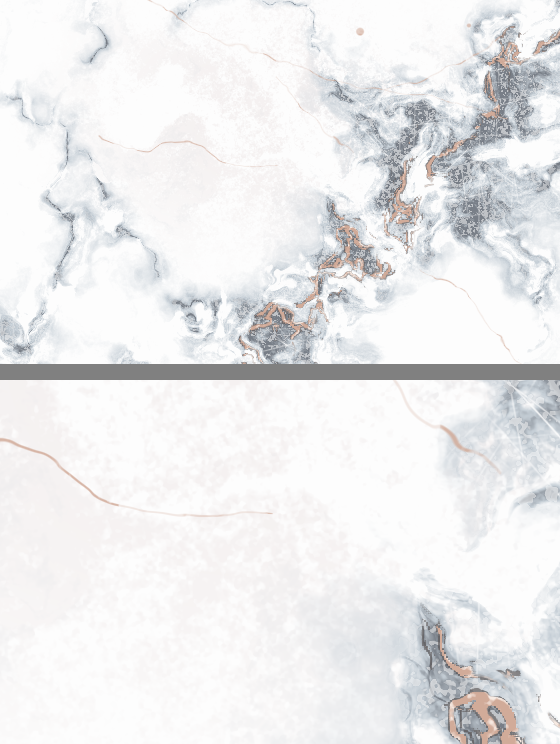
Top, the full canvas; bottom, a detail of the centre.
A Shadertoy shader for this texture:

```glsl
const vec3 WHITE = vec3(0.992, 0.992, 0.992);
const vec3 BLUSH = vec3(0.960, 0.945, 0.944);
const vec3 MIST = vec3(0.775, 0.81, 0.84);
const vec3 SLATE = vec3(0.47, 0.495, 0.53);
const vec3 UMBER = vec3(0.36, 0.34, 0.34);
const vec3 ROSE = vec3(0.82, 0.67, 0.60);
const vec3 CREAM = vec3(0.97, 0.92, 0.89);
const float WARP = 0.26;
const float BAND_WIDTH = 0.12;
const float BAND_DEPTH = 0.64;
const float MOTTLE = 1.7;
const float FINE = 1.7;
const float GRAIN = 0.42;
const float CRACK_WIDTH = 0.0016;
const float VEIN_WIDTH = 0.0012;
const float ROPE_WIDTH = 0.0030;
const float SCRATCH_WIDTH = 0.0008;

// Grey clouds: centre, radius, depth (negative depth bleaches)
const vec4 CLOUDS[12] = vec4[12](
    vec4(1.06, 0.73, 0.15, 0.42), vec4(0.95, 0.56, 0.10, 0.36),
    vec4(1.32, 0.51, 0.22, 0.42), vec4(1.50, 0.72, 0.20, 0.28),
    vec4(1.28, 0.36, 0.14, 0.28), vec4(1.48, 0.25, 0.11, 0.30),
    vec4(0.97, 0.13, 0.13, 0.44), vec4(0.25, 0.35, 0.12, 0.26),
    vec4(0.07, 0.07, 0.13, 0.42), vec4(0.37, 0.01, 0.08, 0.65),
    vec4(0.62, 0.13, 0.09, 0.30), vec4(1.24, 0.14, 0.15, -0.45));

// Blue-grey cracks and thin rose veins: start, end
const vec4 CRACKS[12] = vec4[12](
    vec4(0.52, 0.93, 0.60, 1.01), vec4(0.66, 1.01, 0.89, 0.92),
    vec4(0.89, 0.92, 0.97, 0.78), vec4(0.97, 0.78, 1.03, 0.61),
    vec4(0.26, 0.97, 0.28, 0.81), vec4(0.06, 0.75, 0.20, 0.71),
    vec4(0.23, 0.66, 0.15, 0.40), vec4(0.15, 0.40, 0.20, 0.25),
    vec4(0.20, 0.25, 0.02, 0.02), vec4(0.24, 0.57, 0.42, 0.24),
    vec4(0.49, 0.21, 0.70, 0.11), vec4(1.47, 0.27, 1.43, 0.00));
const vec4 VEINS[7] = vec4[7](
    vec4(0.36, 1.01, 0.64, 0.88), vec4(0.64, 0.88, 1.05, 0.76),
    vec4(1.05, 0.76, 1.40, 0.69), vec4(1.05, 0.76, 1.40, 0.90),
    vec4(0.28, 0.63, 0.75, 0.53), vec4(1.16, 0.28, 1.45, 0.00),
    vec4(0.76, 0.80, 0.95, 0.59));

vec2 hash2(vec2 p) {
    vec3 a = fract(p.xyx * vec3(0.1031, 0.1030, 0.0973));
    a += dot(a, a.yzx + 33.33);
    return fract((a.xx + a.yz) * a.zy);
}

// Cellular noise: nearest distance, second distance, smooth value, cell value
vec4 cells(vec2 p) {
    vec2 id = floor(p), f = p - id;
    float near = 9.0, next = 9.0, sum = 0.0, total = 0.0, pick = 0.0;
    for (int y = -1; y <= 1; y++)
    for (int x = -1; x <= 1; x++) {
        vec2 o = vec2(x, y);
        float d = length(o + hash2(id + o) - f);
        float value = hash2(id + o + 57.0).x;
        float w = exp(-5.0 * d * d);
        sum += w * value;
        total += w;
        if (d < near) { next = near; near = d; pick = value; }
        else next = min(next, d);
    }
    return vec4(near, next, sum / total, pick);
}

// Layered smooth noise centred on zero
float clouds(vec2 p) {
    float sum = 0.0, amp = 0.53;
    for (int i = 0; i < 4; i++) {
        sum += amp * (cells(p).z - 0.5);
        p = mat2(1.6, 1.2, -1.2, 1.6) * p + 11.3;
        amp *= 0.55;
    }
    return sum;
}

float line(float d, float w) {
    float px = 1.0 / iResolution.y;
    return 1.0 - smoothstep(w - px, w + px, d);
}

// Distance to the zero level of a field, from its slope
float contour(float field) {
    float slope = length(vec2(dFdx(field), dFdy(field))) * iResolution.y;
    return abs(field) / max(slope, 0.4);
}

float segment(vec2 p, vec4 s) {
    vec2 a = p - s.xy, b = s.zw - s.xy;
    return length(a - b * clamp(dot(a, b) / dot(b, b), 0.0, 1.0));
}

float scratches(vec2 p) {
    float sum = 0.0;
    for (int i = 0; i < 9; i++) {
        float k = float(i), a = 2.4 * k + 0.5;
        vec2 g = mat2(cos(a), sin(a), -sin(a), cos(a)) * p * vec2(5.0, 22.0) + 7.3 * k + 40.0;
        vec2 h = hash2(floor(g) + 31.0 * k), f = fract(g);
        float d = abs(f.y - 0.5 + 0.5 * (h.x - 0.5) + 0.4 * (h.y - 0.7) * (f.x - 0.5)) / 22.0;
        float ends = smoothstep(0.0, 0.3, f.x) * (1.0 - smoothstep(0.6, 1.0, f.x));
        sum += line(d, SCRATCH_WIDTH) * ends * step(0.5, h.y) * h.x;
    }
    return min(sum, 1.0);
}

void mainImage(out vec4 fragColor, in vec2 fragCoord) {
    vec2 p = fragCoord / iResolution.y;
    vec2 bend = vec2(clouds(p * 5.0 + 3.0), clouds(p * 5.0 + 47.0));
    vec2 q = p + WARP * bend;
    float mottle = clouds(q * 7.0 + 20.0), fine = clouds(q * 26.0 + 5.0);

    // Diagonal band and soft clouds
    float side = 0.8 * (q.x - 0.74 - 0.55 * q.y - 0.33 * q.y * q.y);
    float band = exp(-side * side / (BAND_WIDTH * BAND_WIDTH));
    float depth = BAND_DEPTH * band - 0.07;
    for (int i = 0; i < 12; i++) {
        vec2 d = (q - CLOUDS[i].xy) / CLOUDS[i].z;
        depth += CLOUDS[i].w * exp(-dot(d, d));
    }

    // Cracks with halos, plus a fine network inside the grey
    float crack = 9.0, vein = 9.0;
    for (int i = 0; i < 12; i++) crack = min(crack, segment(q, CRACKS[i]));
    for (int i = 0; i < 7; i++) vein = min(vein, segment(p + 0.09 * bend, VEINS[i]));
    depth += 0.36 * exp(-crack / 0.028);
    vec4 net = cells(q * 6.0 + 8.0), patches = cells(q * 9.0 + 2.0);
    float ragged = patches.x + 1.2 * mottle + 1.0 * fine;
    depth -= 0.45 * step(0.82, patches.w) * (1.0 - smoothstep(0.1, 0.38, ragged));
    float grey = smoothstep(0.03, 0.4, depth);
    float broken = smoothstep(-0.09, 0.06, fine + 0.5 * mottle);
    float tone = depth + (0.14 + grey) * (MOTTLE * mottle + FINE * fine);
    tone += 0.45 * broken * line(crack, CRACK_WIDTH);
    tone += 0.28 * grey * broken * line((net.y - net.x) / 12.0, CRACK_WIDTH);

    // Grain and stone colour
    float grain = 0.5 * (cells(p * 130.0).z + cells(p * 290.0 + 9.0).z) - 0.5;
    tone = clamp(tone + GRAIN * grain * (0.18 + grey), 0.0, 1.0);
    float warm = smoothstep(0.65, 0.1, length((p - vec2(0.75, 0.68)) * vec2(0.8, 1.2)));
    vec3 base = mix(WHITE, BLUSH, warm * clamp(0.5 + 4.0 * mottle + 2.0 * grain, 0.0, 1.0));
    vec3 color = mix(base, MIST, min(2.0 * tone, 1.0));
    color = mix(color, SLATE, max(2.0 * tone - 1.0, 0.0));

    // Pale scratches and flecks
    float fleck = smoothstep(0.09, 0.2, grain + 0.5 * fine) * grey;
    color = mix(color, WHITE, max(0.85 * grey * scratches(p + 0.01 * bend), 0.55 * fleck));

    // Rose veins and round stains
    color = mix(color, ROSE, mix(0.25, 0.85, broken) * line(vein, VEIN_WIDTH));
    vec4 stain = cells(p * 6.0 + 31.0);
    float spot = line(stain.x / 6.0, 0.004 + 0.06 * max(stain.w - 0.86, 0.0));
    color = mix(color, ROSE, spot * step(0.86, stain.w) * step(0.45, p.y) * (0.75 + fine));

    // Ropes of cream and rose with dark rims along the band
    float loops = contour(clouds(q * 7.0 + 60.0)) + 0.05 * (1.0 - smoothstep(0.6, 0.9, band));
    float rope = min(contour(side + 0.4 * mottle), loops);
    float core = smoothstep(0.3, 0.6, band) * smoothstep(-0.12, -0.02, fine + 0.6 * bend.x);
    float width = ROPE_WIDTH * clamp(1.0 + 6.0 * fine, 0.4, 1.8);
    color = mix(color, UMBER, 0.65 * core * line(rope, 1.8 * width));
    vec3 ropeColor = mix(CREAM, ROSE, clamp(0.4 + 6.0 * fine + 2.0 * grain, 0.0, 1.0));
    color = mix(color, ropeColor, core * line(rope, width));

    fragColor = vec4(color, 1.0);
}
```
